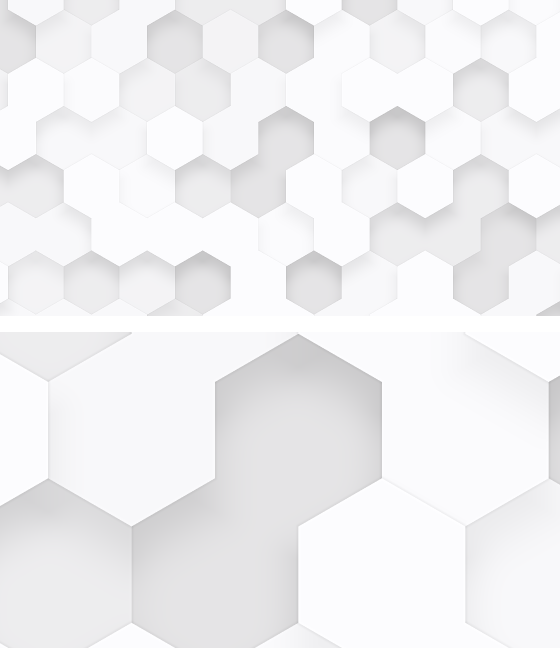
Top, the full canvas; bottom, a detail of the centre.
This background is drawn by a WebGL 1 fragment shader. Its source:

```glsl
precision highp float;
// Pale relief of pointy-top hexagonal tiles set at stepped random heights.
// Each pixel finds its tile, then its six neighbours: taller ones cast a soft
// shadow, dropped downwards, and a fine contact line. Equal heights merge.

uniform vec2 u_resolution;

const float TILE_WIDTH = 0.176;               // fraction of canvas height
const vec2 TILE_ORIGIN = vec2(0.0255, 0.868); // centre of one tile
const vec2 LATTICE = vec2(1.0, 1.7320508);    // period of every second row
const float STEPS = 6.0;                      // number of tile heights
const float SHADOW_DROP = 0.2;                // in tile widths
const float SHADOW_REACH = 0.37;
const float SHADOW_DEPTH = 0.125;
const float LINE_WIDTH = 0.02;
const float LINE_DEPTH = 0.045;
const vec3 LOW_COLOR = vec3(0.898, 0.895, 0.901);
const vec3 HIGH_COLOR = vec3(0.988, 0.988, 0.996);

float hash(vec2 p) {
  return fract(sin(dot(p, vec2(127.1, 311.7))) * 43758.5453);
}

// Centre of the hexagon of width 1 that holds p.
vec2 tileCenter(vec2 p) {
  vec2 a = floor(p / LATTICE + 0.5) * LATTICE;
  vec2 b = (floor(p / LATTICE) + 0.5) * LATTICE;
  return dot(p - a, p - a) < dot(p - b, p - b) ? a : b;
}

// Stepped height from 0 to 1.
float tileHeight(vec2 center) {
  vec2 id = floor(center / (0.5 * LATTICE) + 0.5);
  return floor(hash(id) * STEPS) / (STEPS - 1.0);
}

// Flat colour of a tile; it levels off towards white at the top.
vec3 tileColor(float height) {
  float depth = 1.0 - height;
  return mix(HIGH_COLOR, LOW_COLOR, depth * depth);
}

// Signed distance to a pointy-top hexagon of width 1.
float hexDistance(vec2 p) {
  const vec3 k = vec3(-0.8660254, 0.5, 0.5773503);
  p = abs(p.yx);
  p -= 2.0 * min(dot(k.xy, p), 0.0) * k.xy;
  p -= vec2(clamp(p.x, -0.5 * k.z, 0.5 * k.z), 0.5);
  return length(p) * sign(p.y);
}

// Share of light left at p by a tile that stands 'rise' above it.
float shadowLight(vec2 p, float rise) {
  float d = hexDistance(p + vec2(0.0, SHADOW_DROP));
  float shade = 1.0 - smoothstep(-SHADOW_DROP, SHADOW_REACH, d);
  float line = 1.0 - smoothstep(0.0, LINE_WIDTH, hexDistance(p));
  float strength = pow(rise, 0.55);
  return 1.0 - strength * SHADOW_DEPTH * shade * shade - LINE_DEPTH * line;
}

vec3 shadeTiles(vec2 p) {
  vec2 center = tileCenter(p);
  float height = tileHeight(center);
  float light = 1.0;
  float rim = 0.0;
  for (int i = 0; i < 6; i++) {
    float angle = float(i) * 1.0471976;
    vec2 neighbour = center + vec2(cos(angle), sin(angle));
    float rise = tileHeight(neighbour) - height;
    if (rise > 0.01) {
      light *= shadowLight(p - neighbour, rise);
    } else if (rise < -0.01) {
      float edge = hexDistance(p - neighbour);
      rim = max(rim, 1.0 - smoothstep(0.0, LINE_WIDTH, edge));
    }
  }
  return tileColor(height) * light + 0.01 * rim;
}

void main() {
  // Average a 3 x 3 grid of samples to smooth the tile edges.
  vec3 color = vec3(0.0);
  for (int y = -1; y <= 1; y++) {
    for (int x = -1; x <= 1; x++) {
      vec2 offset = vec2(float(x), float(y)) / 3.0;
      vec2 uv = (gl_FragCoord.xy + offset) / u_resolution.y;
      color += shadeTiles((uv - TILE_ORIGIN) / TILE_WIDTH);
    }
  }
  gl_FragColor = vec4(color / 9.0, 1.0);
}
```
